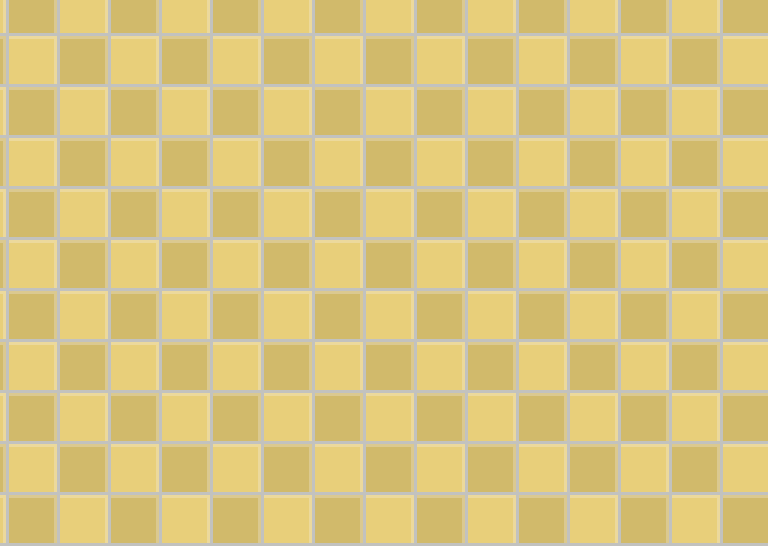
Reproduce this pattern procedurally as a WebGL 1 fragment shader.

```glsl
precision highp float;

// Checkerboard of square ochre and straw tiles set in a thin grey grout grid.
// Each repeat is one tile: grout on its left and lower sides, and a pale
// bevel along its top and right sides, all drawn with antialiased steps.

uniform vec2 u_resolution;

// Layout: the first is in tiles per canvas height, the rest in tile pitches.
const float TILES_DOWN = 364.0 / 34.0;
const float GRID_SHIFT = 4.0 / 34.0;
const float GROUT_WIDTH = 2.0 / 34.0;
const float BEVEL_WIDTH = 2.0 / 34.0;

const vec3 DARK_TILE = vec3(0.82, 0.73, 0.42);
const vec3 LIGHT_TILE = vec3(0.91, 0.81, 0.48);
const vec3 GROUT = vec3(0.76, 0.76, 0.75);
const vec3 BEVEL_TINT = vec3(0.97, 0.97, 1.0);
const float BEVEL_STRENGTH = 0.25;

// Step from 0 to 1 at an edge, smoothed over one pixel.
float softStep(float edge, float x, float pixel) {
    return clamp((x - edge) / pixel + 0.5, 0.0, 1.0);
}

// 1 on odd cells of the checkerboard, 0 on even ones.
float checker(vec2 cell) {
    return mod(cell.x + cell.y, 2.0);
}

// Coverage of the strips along the top and right sides of a cell.
float bevelMask(vec2 local, float width, float pixel) {
    float right = softStep(1.0 - width, local.x, pixel);
    float top = softStep(1.0 - width, local.y, pixel);
    return max(right, top);
}

// Coverage of the grout strips; the far edge blends into the next cell.
float groutMask(vec2 local, float width, float pixel) {
    vec2 centred = abs(fract(local - 0.5 * width + 0.5) - 0.5);
    float nearest = min(centred.x, centred.y);
    return 1.0 - softStep(0.5 * width, nearest, pixel);
}

void main() {
    // Square tiles scaled by canvas height
    float pixel = TILES_DOWN / u_resolution.y;
    vec2 grid = gl_FragCoord.xy * pixel - vec2(GRID_SHIFT, 0.0);
    vec2 cell = floor(grid);
    vec2 local = grid - cell;

    // Tile face, then bevel, then grout
    vec3 color = mix(DARK_TILE, LIGHT_TILE, checker(cell));
    float bevel = bevelMask(local, BEVEL_WIDTH, pixel);
    color = mix(color, BEVEL_TINT, BEVEL_STRENGTH * bevel);
    color = mix(color, GROUT, groutMask(local, GROUT_WIDTH, pixel));

    gl_FragColor = vec4(color, 1.0);
}
```
